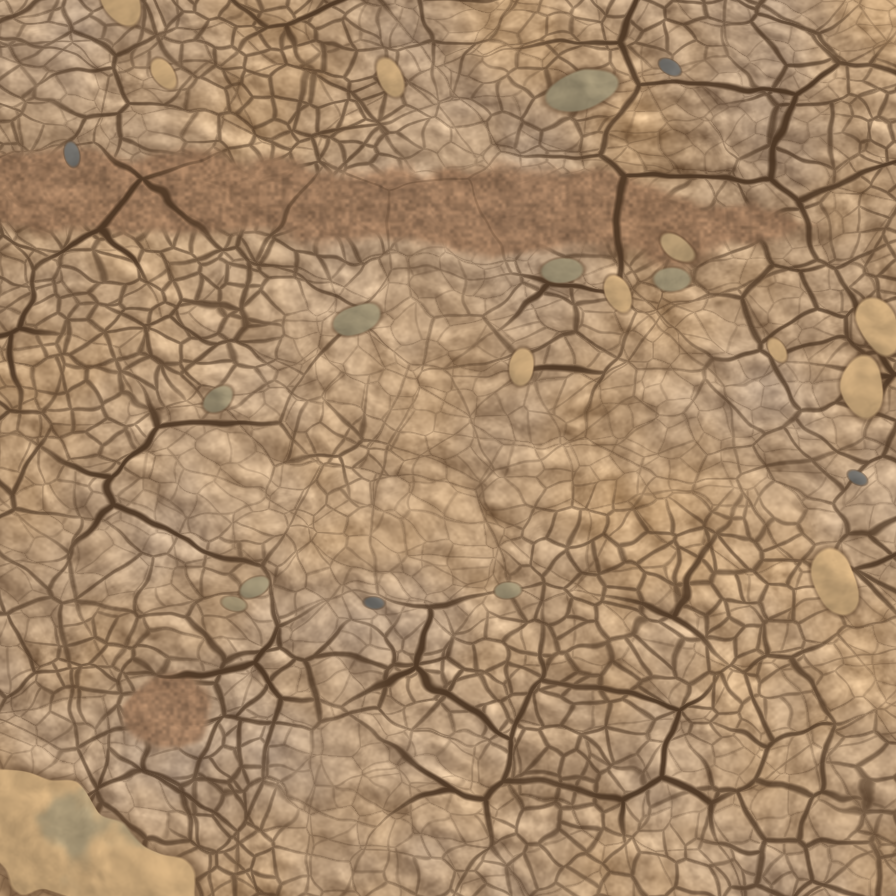
Write a three.js fragment shader that draws this texture.

```glsl
// Dry cracked clay soil with a damp band, crumbs and half-buried stones.
varying vec2 vUv;

const vec3 CRACK_COLOR = vec3(0.35, 0.25, 0.165);
const vec3 CLAY_COLOR  = vec3(0.755, 0.632, 0.498);
const vec3 DAMP_COLOR  = vec3(0.575, 0.435, 0.325);
const vec3 OCHRE_SHIFT = vec3(0.06, 0.0, -0.09);
const vec3 STONE_TAN   = vec3(0.76, 0.63, 0.46);
const vec3 STONE_GREY  = vec3(0.59, 0.54, 0.43);
const vec3 STONE_BLUE  = vec3(0.44, 0.43, 0.41);
const vec2 LIGHT_DIR   = vec2(0.6, 0.8);
const float CRACK_SCALE = 7.0;    // coarsest plates across the canvas
const float BASE_TONE   = 0.97;
const float RELIEF      = 1.0;
const float GRAIN       = 0.16;
const float SOFT_EDGE   = 0.0016;
const float STONE_COUNT = 22.0;

float hash(vec2 p) {
  return fract(sin(dot(p, vec2(127.1, 311.7))) * 43758.5453);
}

vec2 hash2(vec2 p) {
  return vec2(hash(p), hash(p + 17.3));
}

float noise(vec2 p) {
  vec2 i = floor(p), f = fract(p);
  f = f * f * (3.0 - 2.0 * f);
  return mix(mix(hash(i), hash(i + vec2(1.0, 0.0)), f.x),
             mix(hash(i + vec2(0.0, 1.0)), hash(i + 1.0), f.x), f.y);
}

float fbm(vec2 p) {
  float sum = 0.0, amp = 0.53;
  for (int i = 0; i < 4; i++) {
    sum += amp * noise(p);
    p = mat2(1.6, 1.2, -1.2, 1.6) * p + 5.7;
    amp *= 0.5;
  }
  return sum;
}

// x: distance to the cell border, y: cell id, zw: vector to the cell centre
vec4 voronoi(vec2 p) {
  vec2 cell = floor(p), f = fract(p), nearCell = vec2(0.0), nearVec = vec2(0.0);
  float best = 8.0, edge = 8.0;
  for (float j = -1.0; j <= 1.0; j++)
  for (float i = -1.0; i <= 1.0; i++) {
    vec2 g = vec2(i, j);
    vec2 r = g + hash2(cell + g) - f;
    float d = dot(r, r);
    if (d < best) { best = d; nearCell = g; nearVec = r; }
  }
  for (float j = -2.0; j <= 2.0; j++)
  for (float i = -2.0; i <= 2.0; i++) {
    vec2 g = nearCell + vec2(i, j);
    vec2 r = g + hash2(cell + g) - f, diff = r - nearVec;
    if (dot(diff, diff) > 0.0001)
      edge = min(edge, dot(0.5 * (nearVec + r), normalize(diff)));
  }
  return vec4(edge, hash(cell + nearCell + 7.0), nearVec);
}

// Lays one stone with a contact shadow over the ground colour
vec3 addStone(vec3 ground, vec2 uv, vec2 centre, vec2 radius, float angle, vec3 tint, float relief) {
  float c = cos(angle), s = sin(angle);
  vec2 offset = uv - centre;
  vec2 q = mat2(c, -s, s, c) * offset / radius;
  float r = length(q) + 0.45 * (noise(uv * 32.0 + centre * 90.0) - 0.5);
  float blur = SOFT_EDGE / min(radius.x, radius.y);
  float shadow = 1.0 - smoothstep(1.0, 1.25, r);
  float mask = 1.0 - smoothstep(1.0 - blur, 1.0 + blur, r);
  float shade = 1.0 + 0.09 * dot(offset / radius.x, LIGHT_DIR) + 0.3 * relief;
  return mix(mix(ground, CRACK_COLOR, 0.5 * shadow), tint * shade, mask);
}

void main() {
  vec2 uv = vUv;

  // Ragged, slightly foreshortened ground coordinates
  vec2 warp = vec2(noise(uv * 13.0), noise(uv * 13.0 + 40.0)) - 0.5;
  vec2 fray = vec2(noise(uv * 48.0), noise(uv * 48.0 + 70.0)) - 0.5;
  vec2 ground = uv * vec2(1.0, 1.1 + 0.15 * uv.y) + 0.024 * warp + 0.008 * fray;

  // Damp areas: a broken horizontal band and a small patch
  float ragged = 0.09 * (fbm(uv * 9.0 + 3.0) - 0.5) + 0.3 * warp.y * 0.1;
  float band = 0.045 - abs(uv.y - 0.785 + 0.04 * uv.x) - 0.4 * max(uv.x - 0.8, 0.0);
  float patchArea = 0.055 - length(uv - vec2(0.16, 0.2));
  float damp = smoothstep(-0.006, 0.012, max(band, patchArea) + ragged);

  // Surface tone: broad patches, crumpled relief and grain
  float relief = fbm(ground * 36.0) - fbm(ground * 36.0 + 0.55 * LIGHT_DIR);
  float grain = noise(uv * 240.0) - 0.5;
  float tone = BASE_TONE + 0.3 * (fbm(uv * 5.0) - 0.5) + RELIEF * relief + GRAIN * grain;

  // Three generations of cracks, each finer and fainter
  float crack = 0.0;
  for (float k = 0.0; k < 3.0; k++) {
    float scale = CRACK_SCALE * exp2(k);
    vec4 plate = voronoi(ground * scale + 31.0 * k);
    float d = plate.x / scale;
    float gape = smoothstep(0.3, 0.8, noise(uv * 8.0 + 19.0 * k));
    float width = mix(0.001, 0.0046, gape) * exp2(-0.4 * k);
    float cover = 1.0 - 0.85 * damp * step(0.5, k);
    float depth = mix(0.25, 0.95, gape) * exp2(-0.35 * k) * cover;
    crack = max(crack, depth * (1.0 - smoothstep(0.3 * width, width + SOFT_EDGE, d)));
    tone += cover * (0.08 * (plate.y - 0.5) - 0.1 * dot(plate.zw, LIGHT_DIR) - 0.11 * exp(-d / 0.005));
  }

  // Colour of dry and damp clay, then the cracks
  vec3 color = mix(CRACK_COLOR, CLAY_COLOR, tone);
  color += OCHRE_SHIFT * (fbm(uv * 7.0 + 21.0) - 0.5);
  vec3 wet = DAMP_COLOR * (1.0 + 0.35 * relief + 0.28 * grain);
  color = mix(color, wet, 0.85 * damp);
  color = mix(color, CRACK_COLOR * 0.85, crack);

  // Scattered stones, mostly in the upper half, and one large slab
  for (float n = 0.0; n < STONE_COUNT; n++) {
    vec2 spot = hash2(vec2(n, 3.1)), kind = hash2(vec2(n, 8.7));
    vec2 centre = vec2(spot.x, 1.0 - 0.7 * spot.y);
    float size = mix(0.011, 0.042, kind.x * kind.x);
    vec3 tint = mix(STONE_TAN, STONE_GREY, smoothstep(0.3, 0.7, kind.y));
    tint = mix(tint, STONE_BLUE, step(kind.x, 0.25));
    color = addStone(color, uv, centre, size * vec2(1.0, 0.6), 2.4 * (kind.y - 0.7), tint, relief);
  }
  vec3 slab = mix(STONE_TAN, STONE_GREY, 0.8 * smoothstep(0.45, 0.6, fbm(uv * 11.0)));
  color = addStone(color, uv, vec2(0.07, 0.055), vec2(0.15, 0.062), -0.45, slab, relief);

  gl_FragColor = vec4(clamp(color, 0.0, 1.0), 1.0);
}
```
